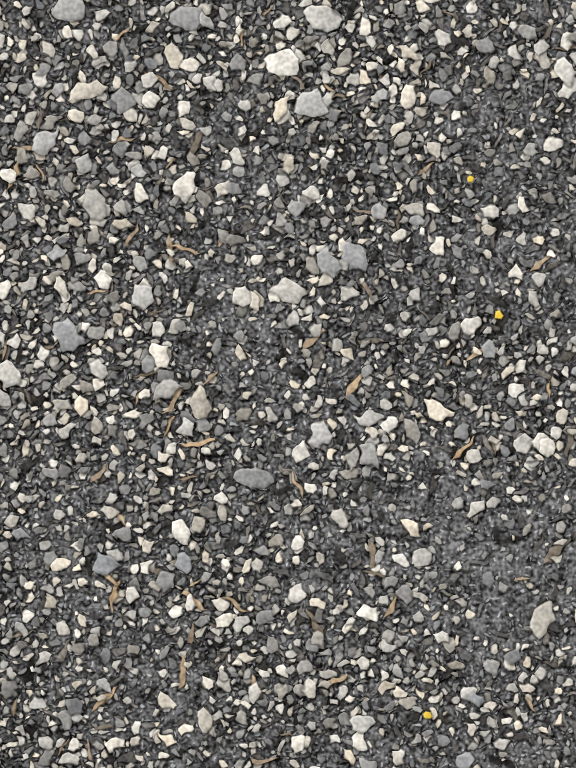
Reproduce this texture procedurally as a Shadertoy shader.

```glsl
// Damp dark soil strewn with grey and tan gravel, bark chips and a few yellow beads.
#define SOIL_DARK vec3(0.09, 0.09, 0.093)
#define SOIL_LIGHT vec3(0.47, 0.47, 0.47)
#define STONE_DARK vec3(0.32, 0.325, 0.33)
#define STONE_LIGHT vec3(0.90, 0.87, 0.81)
#define BARK_DARK vec3(0.10, 0.098, 0.095)
#define BARK_LIGHT vec3(0.45, 0.44, 0.43)
#define STRAW vec3(0.70, 0.58, 0.44)
#define BEAD vec3(0.93, 0.76, 0.22)
#define GRAVEL_AMOUNT 0.72
#define ROUGHNESS 0.42
#define TONE_GAMMA 0.66
#define BLACK_POINT 0.07

const float TAU = 6.2831853;
const float SHADOW_WIDTH = 0.0045;
const vec2 LIGHT_DIR = vec2(-0.5, 0.866);

vec4 hash4(vec2 cell, float seed) {
    vec4 h = fract(vec4(cell, seed, cell.x) * vec4(0.1031, 0.1030, 0.0973, 0.1099));
    h += dot(h, h.wzxy + 33.33);
    return fract((h.xxyz + h.yzzw) * h.zywx);
}

float gradientDot(vec2 cell, vec2 offset) {
    float angle = TAU * hash4(cell, 5.0).x;
    return dot(vec2(cos(angle), sin(angle)), offset);
}

float gradientNoise(vec2 p) {
    vec2 i = floor(p), f = fract(p);
    vec2 u = f * f * f * (f * (f * 6.0 - 15.0) + 10.0);
    vec2 e = vec2(1.0, 0.0);
    return mix(mix(gradientDot(i, f), gradientDot(i + e, f - e), u.x),
               mix(gradientDot(i + e.yx, f - e.yx), gradientDot(i + 1.0, f - 1.0), u.x), u.y);
}

// Gravel thins out towards the lower right, in loose drifts
float gravelCover(vec2 p) {
    float drift = 1.1 * gradientNoise(p * 5.0 + 3.0);
    return clamp(1.35 - 1.15 * p.x + 0.40 * (p.y - 0.5) + drift, 0.25, 1.4);
}

// Irregular convex outline; also returns the normal of the nearest side
float chippedShape(vec2 q, float radius, float aspect, float seed, out vec2 normal) {
    float d = -1.0;
    normal = vec2(1.0, 0.0);
    for (int i = 0; i < 7; i++) {
        float k = float(i);
        float r1 = fract(seed * (k + 3.0) * 7.31);
        float r2 = fract(seed * (k + 5.0) * 13.7);
        float angle = TAU * (k + 0.8 * r1) / 7.0;
        vec2 n = vec2(cos(angle), sin(angle) * aspect);
        float stretch = length(n);
        float side = (dot(q, n) - radius * (0.62 + 0.38 * r2)) / stretch;
        if (side > d) { d = side; normal = n / stretch; }
    }
    return d;
}

// Lays one generation of jittered pieces over the ground
vec3 scatter(vec3 ground, vec2 p, float scale, float density, vec2 radii, float aspect,
             vec3 dark, vec3 light, float grain, float seed) {
    vec2 home = floor(p * scale);
    float pixel = 1.0 / iResolution.y;
    for (int y = -1; y <= 1; y++)
    for (int x = -1; x <= 1; x++) {
        vec2 cell = home + vec2(x, y);
        vec4 h = hash4(cell, seed), k = hash4(cell, seed + 41.0);
        vec2 center = (cell + 0.5 + 0.8 * (h.yz - 0.5)) / scale;
        float radius = mix(radii.x, radii.y, k.x * k.x) / scale;
        vec2 q = p - center;
        if (length(q) > radius * 1.4 + SHADOW_WIDTH) continue;
        if (h.x > density * gravelCover(center)) continue;

        float c = cos(TAU * h.w), s = sin(TAU * h.w);
        mat2 turn = mat2(c, -s, s, c);
        vec2 normal;
        float d = chippedShape(turn * q, radius, aspect * mix(0.65, 1.0, k.y), k.z + 0.1, normal);
        float facing = dot(normal, turn * LIGHT_DIR);

        // Contact shadow, deeper on the side away from the light
        float shade = 1.0 - smoothstep(0.0, SHADOW_WIDTH, d);
        ground *= 1.0 - shade * (0.30 + 0.30 * max(-facing, 0.0));

        // Lit bevel and mottled face, some pieces warmer than others
        float bevel = smoothstep(-0.38 * radius / aspect, 0.0, d);
        float lit = 1.0 + 0.22 * bevel * facing + 0.10 * dot(q, LIGHT_DIR) / radius + grain;
        vec3 tint = mix(vec3(1.0), vec3(1.04, 0.99, 0.91), k.y * k.y);
        vec3 face = mix(dark, light, k.w) * tint * lit;
        ground = mix(ground, face, 1.0 - smoothstep(-pixel, pixel, d));
    }
    return ground;
}

void mainImage(out vec4 fragColor, in vec2 fragCoord) {
    vec2 p = fragCoord / iResolution.y;

    // Crumbly soil with wet glints
    float fine = gradientNoise(p * 210.0 + 7.0);
    float medium = gradientNoise(p * 95.0);
    float coarse = gradientNoise(p * 28.0);
    float soil = 0.50 + 0.75 * fine + 0.55 * medium + 0.40 * coarse;
    vec3 color = mix(SOIL_DARK, SOIL_LIGHT, clamp(soil, 0.0, 1.0));
    color += 0.30 * smoothstep(0.22, 0.5, gradientNoise(p * 170.0 + 31.0));
    float grain = ROUGHNESS * (0.6 * fine + 0.6 * medium + 0.4 * coarse);

    // Grit and bark, then gravel from small to large, with ragged outlines
    float g = GRAVEL_AMOUNT;
    vec2 w = p + 0.006 * vec2(gradientNoise(p * 65.0 + 11.0), gradientNoise(p * 65.0 + 57.0));
    color = scatter(color, w, 120.0, 0.85, vec2(0.25, 0.60), 2.2, BARK_DARK * 1.6, STONE_DARK * 1.9, grain, 1.0);
    color = scatter(color, w, 42.0, 0.80, vec2(0.40, 0.85), 4.5, BARK_DARK, BARK_LIGHT, grain * 1.6, 2.0);
    color = scatter(color, w, 75.0, g, vec2(0.28, 0.60), 1.7, STONE_DARK, STONE_LIGHT, grain, 3.0);
    color = scatter(color, w, 30.0, 0.17, vec2(0.35, 0.80), 7.0, BARK_LIGHT * 0.6, STRAW, grain, 4.0);
    color = scatter(color, w, 43.0, g * 0.85, vec2(0.28, 0.62), 1.7, STONE_DARK * 1.1, STONE_LIGHT, grain, 6.0);
    color = scatter(color, w, 20.0, g * 0.32, vec2(0.24, 0.55), 1.8, STONE_DARK * 1.5, STONE_LIGHT, grain, 8.0);
    color = scatter(color, p, 6.0, 0.12, vec2(0.035, 0.045), 1.2, BEAD * 0.9, BEAD, grain * 0.4, 9.0);

    // Overcast daylight tone curve
    color = pow(clamp(color, 0.0, 1.0), vec3(TONE_GAMMA));
    color = (color - BLACK_POINT) / (0.985 - BLACK_POINT);
    fragColor = vec4(clamp(color, 0.0, 1.0), 1.0);
}
```
